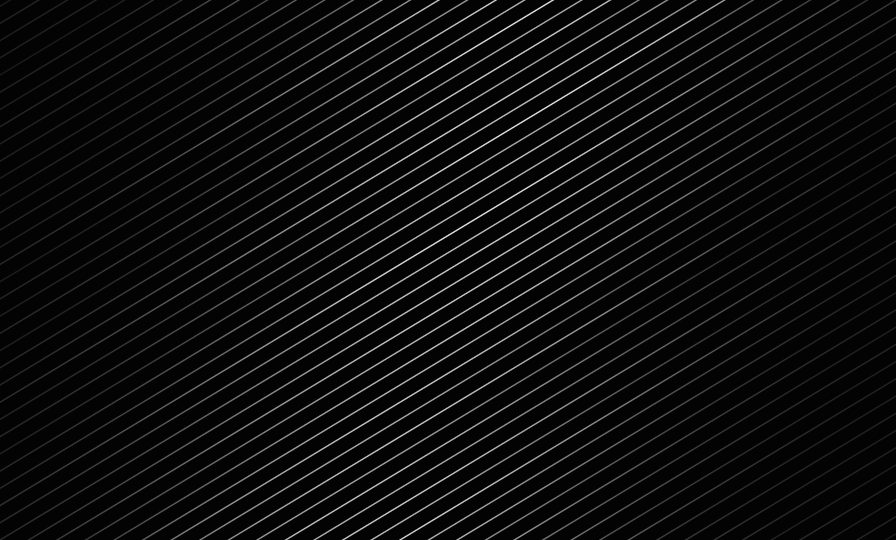
This pattern is drawn by a WebGL 1 fragment shader. Its source:

```glsl
precision highp float;
// Thin parallel diagonal lines on black, each glowing mid-way and fading to its ends.
uniform vec2 u_resolution;

const float LINES_ACROSS = 31.36;   // line crossings along each edge
const float LINE_WIDTH = 0.0016;    // in canvas widths
const vec3 BACKGROUND = vec3(0.01);
const vec3 LINE_COLOUR = vec3(0.97);

float hash(float n) {
  return fract(sin(n * 12.9898) * 43758.5453);
}

// Share of a pixel-wide window covered by a stripe at the given distance.
float stripeCoverage(float dist, float width, float pixel) {
  float overlap = 0.5 * (width + pixel) - dist;
  return clamp(overlap, 0.0, min(width, pixel)) / pixel;
}

// Broad glow along a line; its centre drifts with height and between lines.
float glow(vec2 uv, float id) {
  float jitter = 0.09 * (hash(id + 71.3) - 0.5);
  float centre = 0.5 + 0.17 * (uv.y - 0.5) + jitter;
  float offset = (uv.x - centre) / 0.27;
  return 0.12 + 0.76 * exp(-offset * offset);
}

// Alternate lines are fainter, with a little random strength on top.
float lineStrength(float id) {
  float odd = mod(id, 2.0);
  return mix(1.0, 0.84, odd) * mix(0.88, 1.06, hash(id + 17.0));
}

void main() {
  vec2 uv = gl_FragCoord.xy / u_resolution;
  float pixel = 1.0 / u_resolution.x;
  float aspect = u_resolution.x / u_resolution.y;

  // Numbered lines parallel to the rising canvas diagonal.
  float phase = (uv.x - uv.y) * LINES_ACROSS;
  float id = floor(phase + 0.5);
  float density = LINES_ACROSS * length(vec2(1.0, aspect));
  float dist = abs(phase - id) / density;

  float coverage = stripeCoverage(dist, LINE_WIDTH, pixel);
  float light = coverage * glow(uv, id) * lineStrength(id);
  gl_FragColor = vec4(mix(BACKGROUND, LINE_COLOUR, light), 1.0);
}
```
